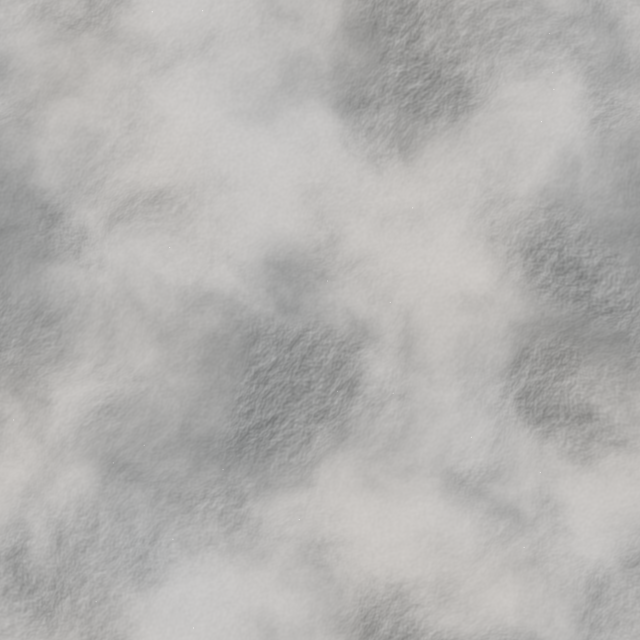
Give the GLSL for this texture, as a Shadertoy shader.

```glsl
const vec2 CLOUD_REPEATS = vec2(3.0);
const vec2 WARP_REPEATS = vec2(4.0);
const vec2 VEIL_REPEATS = vec2(5.0);
const vec2 GRAIN_REPEATS = vec2(16.0, 20.0);  // along and across the diagonal
const vec2 FIBRE_REPEATS = vec2(150.0);
const float WARP_AMOUNT = 0.06;
const float GRAIN_WARP = 0.02;
const float CLOUD_CONTRAST = 5.2;
const float TONE_CURVE = 0.6;
const vec3 DARK_GREY = vec3(0.537, 0.540, 0.537);
const vec3 LIGHT_GREY = vec3(0.803, 0.793, 0.784);
const vec3 WARM_SHIFT = vec3(0.009, 0.001, -0.008);
const vec2 LIGHT_STEP = vec2(-0.0022, 0.0024);
const float SMOOTH_RELIEF = 0.018;
const float ROUGH_RELIEF = 0.17;
const float CREVICE_SHADE = 0.05;
const float FIBRE_SHADE = 0.018;
const float SPECK_CELLS = 24.0;
const float SPECK_CHANCE = 0.03;
const float SPECK_RADIUS = 0.0018;
const float SPECK_GLOW = 0.12;
const float TAU = 6.2831853;

float hash(vec2 cell, float seed) {
    return fract(sin(dot(cell, vec2(127.1, 311.7)) + seed * 74.7) * 43758.5453);
}

vec2 wrapCell(vec2 cell, vec2 period) {
    return cell - period * floor((cell + 0.5) / period);
}

float corner(vec2 cell, vec2 toPoint, vec2 period, float seed) {
    float angle = TAU * hash(wrapCell(cell, period), seed);
    return dot(vec2(cos(angle), sin(angle)), toPoint);
}

// Gradient noise that repeats after a whole number of cells
float noise(vec2 p, vec2 period, float seed) {
    vec2 cell = floor(p);
    vec2 f = p - cell;
    vec2 w = f * f * f * (f * (f * 6.0 - 15.0) + 10.0);
    vec2 e = vec2(0.0, 1.0);
    float low = mix(corner(cell, f, period, seed),
                    corner(cell + e.yx, f - e.yx, period, seed), w.x);
    float high = mix(corner(cell + e.xy, f - e.xy, period, seed),
                     corner(cell + e.yy, f - e.yy, period, seed), w.x);
    return mix(low, high, w.y);
}

float fbm(vec2 p, vec2 repeats, int octaves, float gain, float seed) {
    float sum = 0.0;
    float amplitude = 1.0;
    for (int i = 0; i < octaves; i++) {
        float layer = seed + float(i);
        sum += amplitude * noise(p * repeats + layer * vec2(0.37, 0.61), repeats, layer);
        repeats *= 2.0;
        amplitude *= gain;
    }
    return sum;
}

// Bumps stretched along the rising diagonal; the integer shear keeps the tiling
float grainHeight(vec2 p) {
    return fbm(vec2(p.x + p.y, p.x - p.y), GRAIN_REPEATS, 4, 0.64, 31.0);
}

// Sparse bright dust
float specks(vec2 uv) {
    vec2 p = uv * SPECK_CELLS;
    vec2 cell = wrapCell(floor(p), vec2(SPECK_CELLS));
    vec2 centre = 0.2 + 0.6 * vec2(hash(cell, 51.0), hash(cell, 52.0));
    float dist = length(fract(p) - centre) / SPECK_CELLS;
    float present = step(hash(cell, 53.0), SPECK_CHANCE);
    return present * (1.0 - smoothstep(0.0, SPECK_RADIUS, dist));
}

void mainImage(out vec4 fragColor, in vec2 fragCoord) {
    vec2 uv = fragCoord / iResolution.xy;

    // Soft drifting patches
    vec2 warp = vec2(fbm(uv, WARP_REPEATS, 3, 0.5, 11.0),
                     fbm(uv, WARP_REPEATS, 3, 0.5, 17.0));
    vec2 drifted = uv + WARP_AMOUNT * warp;
    float cloud = fbm(drifted, CLOUD_REPEATS, 5, 0.53, 7.0);
    float brightness = 1.0 / (1.0 + exp(-CLOUD_CONTRAST * cloud));
    vec3 color = mix(DARK_GREY, LIGHT_GREY, pow(brightness, TONE_CURVE));

    // Faint warm and cool areas
    color += WARM_SHIFT * fbm(drifted, CLOUD_REPEATS, 2, 0.5, 23.0);

    // Side-lit relief that deepens with the dark and thins under a veil
    vec2 grainPoint = uv + GRAIN_WARP * warp;
    float height = grainHeight(grainPoint);
    float relief = height - grainHeight(grainPoint + LIGHT_STEP);
    float veil = fbm(drifted, VEIL_REPEATS, 2, 0.5, 41.0);
    float clearing = mix(0.3, 1.0, smoothstep(-0.3, 0.2, veil));
    float roughness = clearing * pow(1.0 - brightness, 1.5);
    color += relief * mix(SMOOTH_RELIEF, ROUGH_RELIEF, roughness);
    color += height * CREVICE_SHADE * roughness;

    // Fine fibres and dust over everything
    color += FIBRE_SHADE * noise(uv * FIBRE_REPEATS, FIBRE_REPEATS, 61.0);
    color += SPECK_GLOW * specks(uv);
    fragColor = vec4(clamp(color, 0.0, 1.0), 1.0);
}
```
